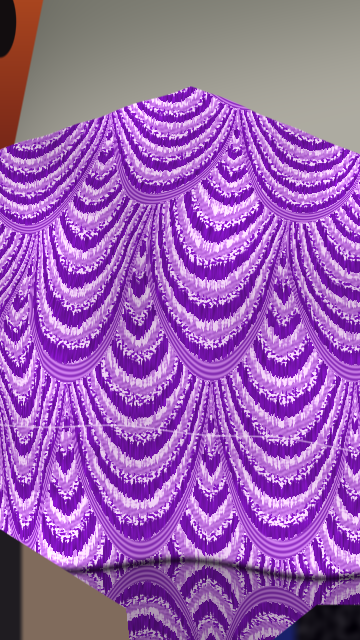
Reproduce this pattern procedurally as a WebGL 2 fragment shader.

```glsl
#version 300 es
precision highp float;
uniform vec2 u_resolution;
out vec4 outColor;

vec2 hashGradient(vec2 cell) {
  vec2 h = vec2(dot(cell, vec2(127.1, 311.7)), dot(cell, vec2(269.5, 183.3)));
  return fract(sin(h) * 43758.5) * 2.0 - 1.0;
}

float gradientNoise(vec2 p) {
  vec2 i = floor(p), f = fract(p);
  vec2 s = f * f * (3.0 - 2.0 * f);
  vec2 e = vec2(1.0, 0.0);
  float low = mix(dot(hashGradient(i), f), dot(hashGradient(i + e), f - e), s.x);
  float high = mix(dot(hashGradient(i + e.yx), f - e.yx),
                   dot(hashGradient(i + 1.0), f - 1.0), s.x);
  return mix(low, high, s.y);
}

float rise(float edge, float x, float w) {
  return smoothstep(edge - w, edge + w, x);
}

// Hanging edge of one scallop: 1 at its middle, 0 at the cusps
float swag(float t) {
  return pow(max(1.0 - t * t, 0.0), 0.6);
}

// Drape: x counts scallops across, y counts rows down
vec2 drape(vec2 q) {
  float sag = 0.6 * (q.x - 0.5) * (q.x - 0.5) * (1.0 - smoothstep(0.5, 1.1, q.y));
  float y = q.y - sag - 0.565;
  float v = 1.0 + min(y, 0.0) / 0.277 + max(y, 0.0) / 0.495;
  float spread = smoothstep(0.3, 0.8, q.y);
  float u = (q.x - 0.485 + 0.1 * spread) / (0.354 + 0.046 * spread);
  u -= 0.9 * max(0.36 - q.x, 0.0) * exp(-25.0 * (q.y - 0.7) * (q.y - 0.7));
  u -= 4.0 * max(0.12 - q.x, 0.0) * smoothstep(0.8, 1.2, q.y);
  return vec2(u, v) + 0.025 * vec2(gradientNoise(q * 5.0), gradientNoise(q * 6.0 + 9.0));
}

vec3 cloth(vec2 q) {
  vec3 deep = vec3(0.44, 0.07, 0.65);
  vec3 lilac = vec3(0.77, 0.48, 0.88);
  vec3 pale = vec3(0.96, 0.84, 0.98);

  // Upper rows overlap the ones below by half a scallop
  vec2 g = drape(q);
  float row = floor(g.y);
  float w = g.y - row;
  float t = 2.0 * abs(fract(g.x - 0.5 * row + 0.5) - 0.5);
  if (w > swag(t)) {
    w -= 1.0;
    t = 1.0 - t;
  }
  float depth = swag(t) - w - t * max(-w, 0.0);
  float spread = fwidth(depth) * 4.4;
  float aa = clamp(spread, 0.03, 0.2);

  // Ragged woven bands
  float thread = gradientNoise(vec2(g.x * 75.0, g.y * 11.0));
  float grain = gradientNoise(q * vec2(130.0, 150.0));
  float f = fract(depth * 4.4 - 0.5 + 0.2 * thread + 0.12 * gradientNoise(q * 16.0));
  float hatch = 0.5 + 0.5 * sin(q.x * 190.0 + q.y * 430.0);
  vec3 silk = deep * (1.0 + 0.45 * thread);
  vec3 speckle = mix(deep * 1.15, pale, rise(-0.03, grain + 0.3 * thread, 0.16));
  vec3 twill = mix(lilac, mix(deep, lilac, 0.55), 0.55 * hatch) + 0.12 * grain;
  vec3 fringe = mix(lilac, pale, rise(-0.1, thread + 0.5 * grain, 0.25));
  vec3 color = mix(silk, speckle, rise(0.34, f, aa));
  color = mix(color, twill, rise(0.56, f, aa));
  color = mix(color, fringe, rise(0.78, f, aa));
  color = mix(color, silk, rise(1.0, f, aa * 0.5));

  // Bands merge into loose streaks at the cusps
  vec3 streak = mix(mix(deep, lilac, 0.55), pale, rise(0.05, thread + 0.5 * grain, 0.3));
  color = mix(color, streak, smoothstep(0.25, 0.7, spread));

  // Ribbed hem on each scallop
  float ribs = 0.5 + 0.5 * sin(depth * 190.0 + g.x * 12.0);
  vec3 hem = mix(lilac, deep, 0.75 * ribs * (1.0 - smoothstep(0.15, 0.4, spread)));
  color = mix(color, hem, 1.0 - rise(0.11, depth, 0.012));

  // Soft sheen and folds
  return color * (1.0 + 0.3 * gradientNoise(q * vec2(4.0, 3.0) + 3.0));
}

vec3 room(vec2 q, float px) {
  float glow = smoothstep(-0.1, 0.45, q.y + 0.22 * q.x - 0.1);
  vec3 color = mix(vec3(0.48, 0.48, 0.44), vec3(0.68, 0.67, 0.63), glow);
  color *= 1.0 - 0.22 * exp(-7.0 * q.x);
  // Table and dark object
  float tableEdge = 0.12 - 0.2 * q.y;
  vec3 wood = mix(vec3(0.66, 0.27, 0.12), vec3(0.45, 0.14, 0.09), q.y * 2.2);
  color = mix(wood, color, rise(tableEdge, q.x, px));
  float bulk = length((q - vec2(0.0, 0.06)) / vec2(0.045, 0.1));
  color = mix(vec3(0.07, 0.05, 0.06), color, rise(1.0, bulk, 0.05));
  // Floor with dark corners
  vec3 ground = mix(vec3(0.12, 0.11, 0.13), vec3(0.50, 0.42, 0.36), rise(0.06, q.x, 0.01));
  vec3 shade = vec3(0.07, 0.06, 0.09) + 0.12 * gradientNoise(q * 30.0);
  shade = mix(vec3(0.10, 0.13, 0.42), shade, rise(0.82, q.x, 0.02));
  ground = mix(ground, shade, rise(0.5, q.x, 0.02));
  return mix(color, ground, rise(1.2, q.y, px));
}

void main() {
  vec2 q = vec2(gl_FragCoord.x, u_resolution.y - gl_FragCoord.y) / u_resolution.x;
  float px = 1.2 / u_resolution.x;

  // Cloth turns back on itself below the fold
  float fold = 1.56 + 0.02 * sin(q.x * 9.0) + 0.03 * q.x;
  float under = q.y - fold;
  vec3 color = cloth(vec2(q.x, under > 0.0 ? fold - 1.2 * under : q.y));
  color *= mix(1.0, 0.72, rise(0.0, under, px));
  color *= 1.0 - 0.6 * exp(-pow(under * 90.0, 2.0));

  // Loose thread across the cloth
  float strand = abs(q.y - 1.18 - 0.07 * q.x * q.x - 0.006 * sin(q.x * 14.0));
  color = mix(color, vec3(0.95, 0.85, 0.97), 0.65 * (1.0 - rise(0.002, strand, px)));

  // Silhouette
  float dx = q.x - 0.53;
  float top = 0.24 + max(-0.33 * dx, 0.4 * dx) + 0.012 * gradientNoise(q * 9.0);
  float bottom = 1.47 + 0.63 * q.x + 8.0 * max(q.x - 0.35, 0.0);
  bottom = min(bottom, 1.68 + 0.8 * max(0.88 - q.x, 0.0));
  float cover = rise(0.0, min(q.y - top, bottom - q.y), px);
  outColor = vec4(mix(room(q, px), color, cover), 1.0);
}
```
